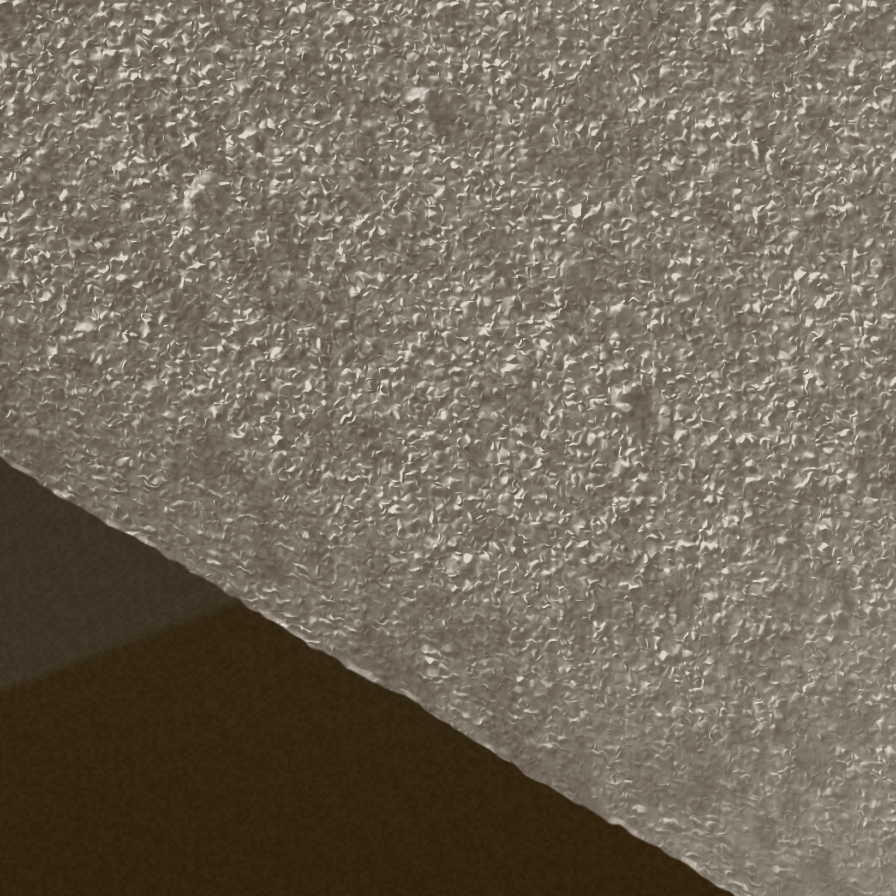
Write a WebGL 1 fragment shader that draws this texture.

```glsl
precision highp float;
uniform vec2 u_resolution;

vec2 hash2(vec2 c) {
  vec2 q = vec2(dot(c, vec2(127.1, 311.7)), dot(c, vec2(269.5, 183.3)));
  return fract(sin(q) * 43758.55);
}

mat2 rotation(float angle) {
  float c = cos(angle), s = sin(angle);
  return mat2(c, s, -s, c);
}

float softNoise(vec2 p) {
  vec2 cell = floor(p), f = fract(p);
  f = f * f * (3.0 - 2.0 * f);
  float low = mix(hash2(cell).x, hash2(cell + vec2(1.0, 0.0)).x, f.x);
  float high = mix(hash2(cell + vec2(0.0, 1.0)).x, hash2(cell + 1.0).x, f.x);
  return mix(low, high, f.y);
}

// Cellular height: one randomly turned oval lump per cell
float lumps(vec2 p) {
  vec2 cell = floor(p);
  float height = 0.0;
  for (int j = -1; j <= 1; j++) {
    for (int i = -1; i <= 1; i++) {
      vec2 id = cell + vec2(float(i), float(j));
      vec2 trait = hash2(id + 17.0);
      vec2 v = p - id - 0.1 - 0.8 * hash2(id);
      v = rotation(6.283 * trait.x) * v;
      v.y *= 1.0 + 1.2 * fract(trait.x * 7.0);
      float lump = 1.0 - smoothstep(0.12, 0.68, length(v));
      height = max(height, lump * (0.15 + 0.85 * trait.y * trait.y));
    }
  }
  return height;
}

// Slope facing the light, positive where lit
float relief(vec2 p, vec2 toLight) {
  return lumps(p) - lumps(p + toLight);
}

vec2 warp(vec2 p) {
  vec2 broad = sin(p.yx * vec2(61.0, 53.0) + 2.0 * sin(p * 37.0));
  vec2 jitter = vec2(softNoise(p * 150.0), softNoise(p * 150.0 + 50.0)) - 0.5;
  return p + 0.0015 * broad + 0.006 * jitter;
}

// Plaster chip: x is the lit ridge, y the smooth hollow at its lower right
vec2 chip(vec2 p, vec2 center, vec2 size, float angle) {
  vec2 v = p - center;
  vec2 ragged = vec2(softNoise(p * 90.0), softNoise(p * 90.0 + 20.0)) - 0.5;
  v += 0.02 * ragged;
  float ridge = 1.0 - smoothstep(0.45, 1.0, length(rotation(angle) * v / size));
  vec2 w = v - vec2(0.024, -0.016);
  float hollow = 1.0 - smoothstep(0.5, 1.0, length(w / vec2(0.022, 0.032)));
  return vec2(ridge, hollow);
}

vec3 plaster(vec2 uv, float depth) {
  vec2 p = warp(uv);
  vec2 toLight = vec2(-0.26, 0.29);
  float nearEdge = 1.0 - smoothstep(0.02, 0.2, depth);
  float patches = softNoise(p * vec2(34.0, 27.0)) * 0.6 + softNoise(p * 63.0 + 8.0) * 0.4;
  float rough = smoothstep(0.25, 0.55, patches);

  // Prominent chips, each a ridge beside a smooth hollow
  vec2 chips = chip(uv, vec2(0.215, 0.785), vec2(0.009, 0.034), 0.45);
  chips += chip(uv, vec2(0.690, 0.555), vec2(0.013, 0.017), 0.2);
  chips += chip(uv, vec2(0.470, 0.892), vec2(0.020, 0.009), 0.4);
  chips += chip(uv, vec2(0.855, 0.984), vec2(0.022, 0.008), -0.6);

  // Lump layers, flattened along the wall near its lower edge
  float coarse = relief(p * 40.0, toLight);
  float medium = relief(p * 76.0 + 31.0, toLight);
  float fine = relief(p * 132.0 + 9.0, toLight * 1.2);
  vec2 along = rotation(0.3) * p;
  float flecks = relief(along * vec2(46.0, 108.0), vec2(-0.18, 0.36));
  float slope = mix(0.6 * coarse + 0.85 * medium, 0.9 * flecks, nearEdge);
  slope = slope * mix(0.25, 1.0, rough) + fine * mix(0.45, 0.8, rough) * (1.0 - 0.35 * nearEdge);
  float lowerRight = smoothstep(0.5, 1.0, uv.x) * (1.0 - smoothstep(0.2, 0.55, uv.y));
  float calm = (1.0 - 0.4 * lowerRight) * (1.0 - 0.25 * nearEdge);
  slope *= calm * (1.0 - 0.75 * min(chips.y, 1.0));

  // Shadows stay shallow while lit flecks rise to near white
  float base = 0.462 + 0.035 * uv.x + 0.05 * (rough - 0.5);
  base -= 0.03 * nearEdge * (1.0 - uv.x) - 0.02 * lowerRight;
  float shadow = max(-slope, 0.0);
  float lit = max(slope, 0.0);
  float glints = max(slope - 0.12, 0.0);
  float tone = base - 0.11 * shadow / (0.3 + shadow) + 0.29 * lit + 0.3 * glints;
  tone += 0.24 * chips.x - 0.05 * chips.y;
  tone += 0.11 * (softNoise(uv * 160.0) - 0.5) * calm;
  tone = clamp(tone, 0.35, 0.86);
  vec3 tint = mix(vec3(0.0, -0.037, -0.085), vec3(0.0, -0.018, -0.07),
                  smoothstep(0.4, 0.75, tone));
  return vec3(tone) + tint;
}

// Dark plane below, split by a faint shadow line
vec3 darkPlane(vec2 uv) {
  vec3 brown = mix(vec3(0.195, 0.137, 0.055), vec3(0.2, 0.152, 0.075),
                   smoothstep(0.0, 0.3, uv.y));
  vec3 gray = vec3(0.24, 0.2, 0.14);
  float shadowLine = uv.y - 0.228 - 0.375 * uv.x;
  vec3 color = mix(brown, gray, smoothstep(-0.007, 0.009, shadowLine));
  return color + 0.035 * (softNoise(uv * 260.0) - 0.5);
}

void main() {
  vec2 uv = gl_FragCoord.xy / u_resolution;
  float depth = (uv.y - 0.488 + 0.595 * uv.x) * 0.859;
  depth += 0.005 * (softNoise(uv * 75.0) - 0.5) + 0.002 * sin(uv.x * 23.0);
  float wall = smoothstep(-0.0018, 0.0018, depth);
  vec3 color = mix(darkPlane(uv), plaster(uv, depth), wall);

  // Broken bright rim on the corner
  float rim = 1.0 - smoothstep(0.001, 0.005, abs(depth - 0.003));
  color += 0.2 * rim * wall * smoothstep(0.55, 0.9, softNoise(uv * 48.0));
  gl_FragColor = vec4(color, 1.0);
}
```
